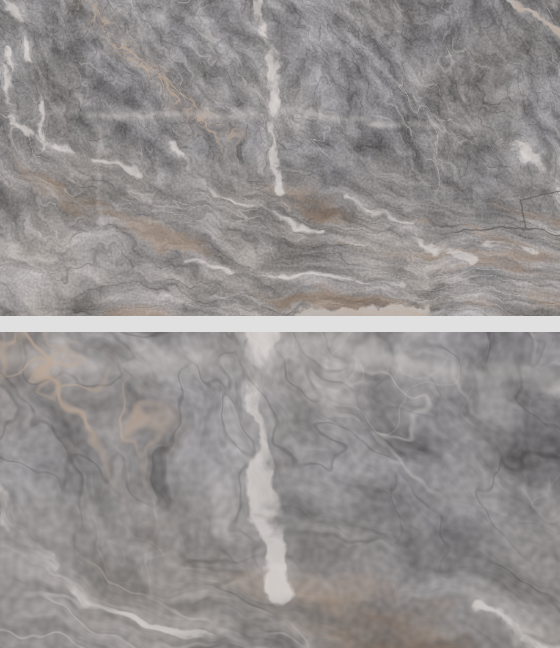
Top, the full canvas; bottom, a detail of the centre.
This texture is drawn by a WebGL 2 fragment shader. Its source:

```glsl
#version 300 es
precision highp float;
// Weathered grey marble: steep mottled grain above, sheared shallow bedding below.
// Layered gradient noise gives the stone; zero crossings of noise give hairline threads;
// ragged, warped line segments give the pale veins, ochre seams and dark cracks.
uniform vec2 u_resolution;
out vec4 fragColor;

const float BASE_TONE = 0.552;
const float CLOUD_CONTRAST = 0.15;
const float GRAIN_CONTRAST = 0.27;
const float SPECK_CONTRAST = 0.05;
const float STEEP_ANGLE = -0.95;
const vec3 COOL_TINT = vec3(1.0, 0.985, 1.0);
const vec3 WARM_TINT = vec3(1.03, 0.995, 0.975);
const vec3 VEIN_COLOR = vec3(0.80, 0.78, 0.77);
const vec3 OCHRE_COLOR = vec3(0.74, 0.66, 0.59);
const vec3 RUST_COLOR = vec3(0.60, 0.48, 0.38);
const vec3 CRACK_COLOR = vec3(0.33, 0.32, 0.32);

// Vein end points (start.xy, end.xy) in units of canvas height, and half widths
const int VEIN_COUNT = 12;
const vec4 VEINS[VEIN_COUNT] = vec4[](
  vec4(0.80, 1.03, 0.87, 0.68), vec4(0.86, 0.68, 0.885, 0.40),
  vec4(0.00, 0.84, 0.04, 0.62), vec4(0.04, 0.62, 0.45, 0.46),
  vec4(0.02, 1.02, 0.16, 0.56), vec4(1.60, 0.56, 1.79, 0.41),
  vec4(0.62, 0.41, 1.03, 0.27), vec4(1.09, 0.36, 1.30, 0.29),
  vec4(1.31, 0.25, 1.52, 0.155), vec4(0.58, 0.17, 1.26, 0.10),
  vec4(1.55, 0.205, 1.68, 0.195), vec4(0.56, 0.55, 0.64, 0.43));
const float WIDTHS[VEIN_COUNT] = float[](
  0.017, 0.012, 0.012, 0.007, 0.009, 0.018, 0.006, 0.008, 0.010, 0.006, 0.013, 0.012);

float gradientNoise(vec2 p) {
  vec2 cell = floor(p), f = p - cell;
  vec2 u = f * f * f * (f * (f * 6.0 - 15.0) + 10.0);
  float corner[4];
  for (int i = 0; i < 4; i++) {
    vec2 o = vec2(i & 1, i >> 1);
    vec3 h = fract((cell + o).xyx * vec3(0.1031, 0.1030, 0.0973));
    h += dot(h, h.yzx + 33.33);
    float a = 6.2832 * fract((h.x + h.y) * h.z);
    corner[i] = dot(vec2(cos(a), sin(a)), f - o);
  }
  return 1.4 * mix(mix(corner[0], corner[1], u.x), mix(corner[2], corner[3], u.x), u.y);
}

float fbm(vec2 p) {
  float sum = 0.0, amp = 0.47;
  for (int i = 0; i < 5; i++) {
    sum += amp * gradientNoise(p);
    p = mat2(0.96, 0.28, -0.28, 0.96) * p * 2.03 + 7.3;
    amp *= 0.56;
  }
  return sum;
}

// Hairlines along the zero crossings of noise
float threads(vec2 p, float width) {
  float n = gradientNoise(p) + 0.35 * gradientNoise(p * 2.7 + 5.1);
  return 1.0 - smoothstep(0.0, width, abs(n));
}

// x: distance to the segment, y: position along it
vec2 segment(vec2 p, vec4 s) {
  vec2 d = s.zw - s.xy;
  float t = clamp(dot(p - s.xy, d) / dot(d, d), 0.0, 1.0);
  return vec2(length(p - s.xy - d * t), t);
}

float stroke(vec2 p, vec4 s, float width) {
  float edge = 1.2 / u_resolution.y;
  return 1.0 - smoothstep(-edge, edge + 0.35 * width, segment(p, s).x - width);
}

void main() {
  vec2 p = gl_FragCoord.xy / u_resolution.y;
  vec2 drift = vec2(fbm(p * 3.0), fbm(p * 3.0 + 17.0));
  vec2 jitter = vec2(gradientNoise(p * 21.0), gradientNoise(p * 21.0 + 9.0));
  vec2 q = p + 0.09 * drift;
  vec2 veinPos = p + 0.07 * drift + 0.006 * jitter;

  // Grain coordinates: rotated for the upper rock, sheared for the lower bedding
  vec2 dir = vec2(cos(STEEP_ANGLE), sin(STEEP_ANGLE));
  vec2 steep = vec2(dot(q, dir) * 0.5, dot(q, vec2(-dir.y, dir.x)));
  float slope = mix(0.06, 0.42, smoothstep(-0.1, 0.7, p.y));
  vec2 bedding = vec2(q.x * 0.24, q.y + slope * (q.x - 0.9));
  float upper = smoothstep(-0.09, 0.09, p.y - 0.52 + 0.09 * p.x + 0.25 * drift.x);

  // Stone tone
  float grain = mix(fbm(bedding * 23.0), fbm(steep * 20.0), upper);
  float cloud = fbm(p * 2.4 + 31.0);
  float tone = BASE_TONE + CLOUD_CONTRAST * cloud + GRAIN_CONTRAST * grain;
  tone += SPECK_CONTRAST * gradientNoise(p * 115.0);
  tone += 0.035 * (1.0 - smoothstep(0.0, 0.28, p.y));
  tone -= 0.025 * upper * smoothstep(0.7, 1.4, p.x);
  float warmth = clamp(0.75 - 0.6 * upper + 1.3 * drift.y, 0.0, 1.0);
  vec3 color = tone * mix(COOL_TINT, WARM_TINT, warmth);

  // Hairline network, gathered in patches
  float patches = smoothstep(-0.12, 0.3, fbm(p * 4.0 + 53.0));
  float fine = mix(threads(bedding * 19.0, 0.10), threads(steep * 13.0 + 2.0, 0.075), upper);
  float cross = threads(q * vec2(11.0, 7.0) + 0.5 * jitter, 0.05) * upper;
  color = mix(color, VEIN_COLOR, patches * (0.40 * fine + 0.22 * cross));
  float dark = mix(threads(bedding * 15.0 + 41.0, 0.09), threads(steep * 17.0 + 41.0, 0.08), upper);
  color *= 1.0 - 0.13 * dark * (1.0 - 0.6 * patches);

  // Rust stains in the bedding
  float stain = smoothstep(0.12, 0.42, fbm(bedding * 9.0 + 71.0)) * (1.0 - upper);
  color = mix(color, RUST_COLOR, 0.4 * stain);

  // Soft chalky bands: one level, one upright
  float bandLine = 0.635 - 0.14 * pow(max(p.x - 0.95, 0.0), 1.6) + 0.05 * drift.y;
  float band = exp(-pow((p.y - bandLine) / 0.012, 2.0));
  band *= smoothstep(0.12, 0.32, p.x) * (1.0 - smoothstep(1.3, 1.65, p.x));
  float upright = exp(-pow((p.x - 0.315 - 0.04 * drift.x) / 0.010, 2.0));
  upright *= smoothstep(0.18, 0.32, p.y) * (1.0 - smoothstep(0.55, 0.65, p.y));
  color = mix(color, VEIN_COLOR, (0.48 * band + 0.35 * upright) * (0.8 + 0.8 * grain));

  // Pale veins with ragged width and gaps
  float ragged = 0.75 + 1.5 * fbm(p * 13.0 + 3.0);
  float gaps = smoothstep(-0.3, 0.1, fbm(p * 9.0 + 23.0) + 0.6 * grain);
  float vein = 0.0, halo = 0.0;
  for (int i = 0; i < VEIN_COUNT; i++) {
    vein = max(vein, stroke(veinPos, VEINS[i], WIDTHS[i] * ragged));
    halo = max(halo, exp(-segment(veinPos, VEINS[i]).x / (1.8 * WIDTHS[i])));
  }
  color = mix(color, VEIN_COLOR, 0.22 * halo);
  color = mix(color, VEIN_COLOR + 0.12 * grain, 0.88 * vein * gaps);

  // Ochre seams: a threaded diagonal, a corner streak and a low pool
  float seam = exp(-pow(segment(veinPos, vec4(0.26, 0.99, 0.72, 0.55)).x / 0.035, 2.0));
  float strands = max(threads(steep * 17.0 + 8.0, 0.16), 0.7 * threads(q * 15.0, 0.09));
  color = mix(color, OCHRE_COLOR, seam * (0.12 + 0.7 * strands));
  float corner = stroke(veinPos, vec4(1.56, 1.02, 1.82, 0.89), 0.012 * ragged);
  float pool = stroke(veinPos, vec4(0.95, -0.01, 1.34, 0.01), 0.026 * ragged);
  color = mix(color, mix(VEIN_COLOR, OCHRE_COLOR, 0.4 + grain), 0.8 * max(corner, pool));

  // Dark branching cracks
  float crack = stroke(veinPos, vec4(1.44, 0.25, 1.66, 0.27), 0.0018);
  crack = max(crack, stroke(veinPos, vec4(1.66, 0.27, 1.65, 0.37), 0.0018));
  crack = max(crack, stroke(veinPos, vec4(1.65, 0.37, 1.80, 0.41), 0.0016));
  crack = max(crack, stroke(veinPos, vec4(1.66, 0.27, 1.80, 0.26), 0.0014));
  color = mix(color, CRACK_COLOR, 0.75 * crack);

  fragColor = vec4(clamp(color, 0.0, 1.0), 1.0);
}
```
